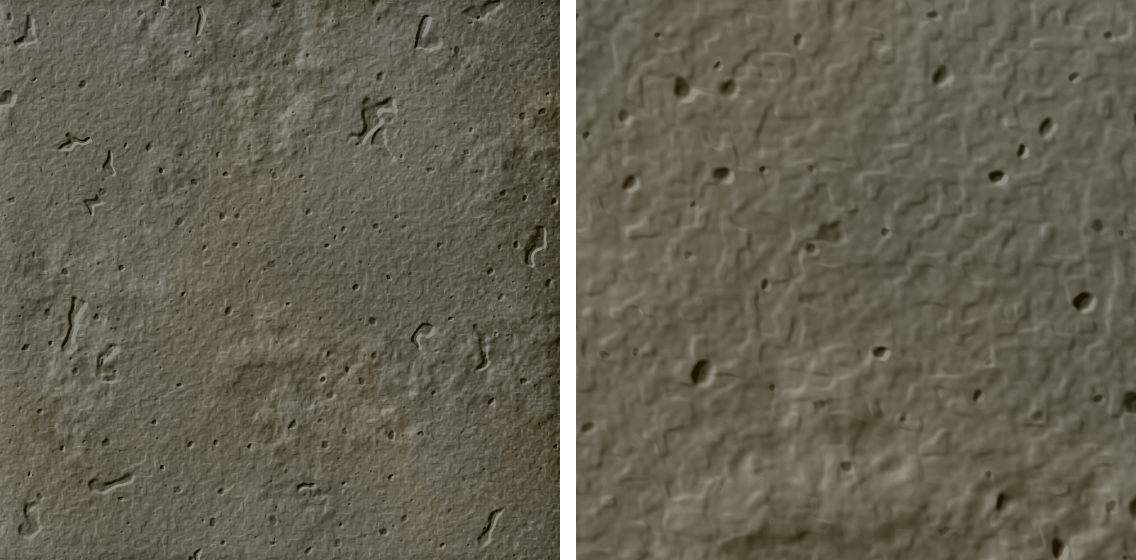
Left, the full canvas; right, a detail of the centre.
Reproduce this texture procedurally as a Shadertoy shader.

```glsl
const vec3 SHADOW = vec3(0.20, 0.18, 0.11);
const vec3 CHALK = vec3(0.50, 0.49, 0.44);
const vec2 TO_LIGHT = vec2(-0.77, 0.64);

vec2 hash22(vec2 p) {
    vec3 q = fract(p.xyx * vec3(0.1031, 0.1030, 0.0973));
    q += dot(q, q.yzx + 33.33);
    return fract((q.xx + q.yz) * q.zy);
}

float noise(vec2 p) {
    vec2 cell = floor(p), f = fract(p);
    f = f * f * (3.0 - 2.0 * f);
    float low = mix(hash22(cell).x, hash22(cell + vec2(1, 0)).x, f.x);
    float high = mix(hash22(cell + vec2(0, 1)).x, hash22(cell + vec2(1, 1)).x, f.x);
    return mix(low, high, f.y);
}

float fbm(vec2 p, int octaves) {
    float sum = 0.0, total = 0.0, weight = 0.5;
    for (int i = 0; i < octaves; i++) {
        sum += weight * noise(p);
        total += weight;
        weight *= 0.5;
        p = mat2(1.6, 1.2, -1.2, 1.6) * p + 17.3;
    }
    return sum / total;
}

vec2 warp(vec2 p, float scale, float amount) {
    vec2 shift = vec2(fbm(p * scale, 2), fbm(p * scale + 41.7, 2)) - 0.5;
    return p + amount * shift;
}

// Depth of scattered capsule-shaped hollows; sizes are in canvas units
float hollows(vec2 p, float cells, float share, float halfLength, float radius) {
    vec2 q = p * cells, home = floor(q);
    float depth = 0.0;
    for (int y = -1; y <= 1; y++)
    for (int x = -1; x <= 1; x++) {
        vec2 id = home + vec2(x, y);
        vec2 place = hash22(id + cells), kind = hash22(id + cells + 57.0);
        if (kind.x > share) continue;
        float angle = mix(0.2, 1.7, kind.y);
        vec2 dir = vec2(cos(angle), sin(angle));
        vec2 offset = (q - id - place) / cells;
        float size = mix(0.45, 1.0, kind.x / share);
        float reach = halfLength * size;
        offset -= dir * clamp(dot(offset, dir), -reach, reach);
        float wall = smoothstep(0.25, 1.0, length(offset) / (radius * size));
        depth = max(depth, (1.0 - wall) * mix(0.6, 1.0, place.x));
    }
    return depth;
}

// Patches where the skin of the stone is broken
float roughPatches(vec2 p) {
    float lowerHalf = 0.07 * (1.0 - smoothstep(0.3, 0.6, p.y));
    return smoothstep(0.50, 0.72, fbm(p * 5.0 + 8.4, 3) + lowerHalf);
}

// x: surface height, y: how deep the point lies in a cavity
vec2 relief(vec2 p) {
    float pits = hollows(warp(p, 90.0, 0.006), 17.0, 0.34, 0.002, 0.0085);
    float pores = hollows(warp(p, 120.0, 0.004), 38.0, 0.20, 0.001, 0.0045);
    float gouges = hollows(warp(p, 28.0, 0.055), 6.0, 0.42, 0.034, 0.017);
    float rough = roughPatches(p);
    float crags = smoothstep(0.25, 0.75, fbm(p * 27.0, 3));
    float grains = smoothstep(0.35, 0.78, noise(warp(p, 70.0, 0.008) * 125.0));

    float height = 0.0010 * grains + 0.0007 * noise(p * 230.0);
    height += 0.0022 * fbm(p * 48.0 + 5.0, 2) + 0.0055 * rough * crags;
    height -= 0.0036 * pits + 0.0016 * pores + 0.0075 * gouges;
    float cavity = 0.50 * pits + 0.35 * pores + 0.22 * gouges;
    return vec2(height, cavity + 0.22 * rough * (0.5 - crags));
}

// Broad lightness: stains, darker right side and worn rims
float broadTone(vec2 p) {
    float stain = fbm(p * 4.0 + 21.0, 4) - 0.5;
    float rightSide = smoothstep(0.72, 1.0, p.x + 0.25 * stain);
    float leftRim = 1.0 - smoothstep(0.005, 0.035, p.x);
    float rightRim = smoothstep(0.965, 1.0, p.x);
    float flatRims = 1.0 - smoothstep(0.0, 0.018, min(p.y, 1.0 - p.y));
    return 0.67 + 0.42 * stain - 0.25 * rightSide
        + 0.14 * leftRim - 0.16 * rightRim - 0.12 * flatRims;
}

void mainImage(out vec4 fragColor, in vec2 fragCoord) {
    vec2 p = fragCoord / iResolution.xy;

    // Side light from the slope along the light direction
    vec2 probe = 0.0015 * TO_LIGHT;
    vec2 away = relief(p - probe), toward = relief(p + probe);
    float slope = (away.x - toward.x) / 0.003;
    float cavity = 0.5 * (away.y + toward.y);

    // Pale mineral specks stand out on the dark side
    float specks = smoothstep(0.70, 0.86, noise(p * 160.0 + 3.0));
    float tone = broadTone(p) + 0.95 * slope - cavity;
    tone += specks * mix(0.10, 0.24, smoothstep(0.7, 1.0, p.x));
    vec3 color = mix(SHADOW, CHALK, clamp(tone, -0.35, 1.22));

    // Warm earth stains and a cooler upper edge
    float earth = smoothstep(0.52, 0.75, fbm(p * 5.0 + 63.0, 3));
    float cool = smoothstep(0.82, 1.0, p.y + 0.1 * noise(p * 6.0));
    color += earth * vec3(0.010, 0.0, -0.018) + cool * vec3(-0.012, 0.002, 0.016);
    fragColor = vec4(color, 1.0);
}
```
